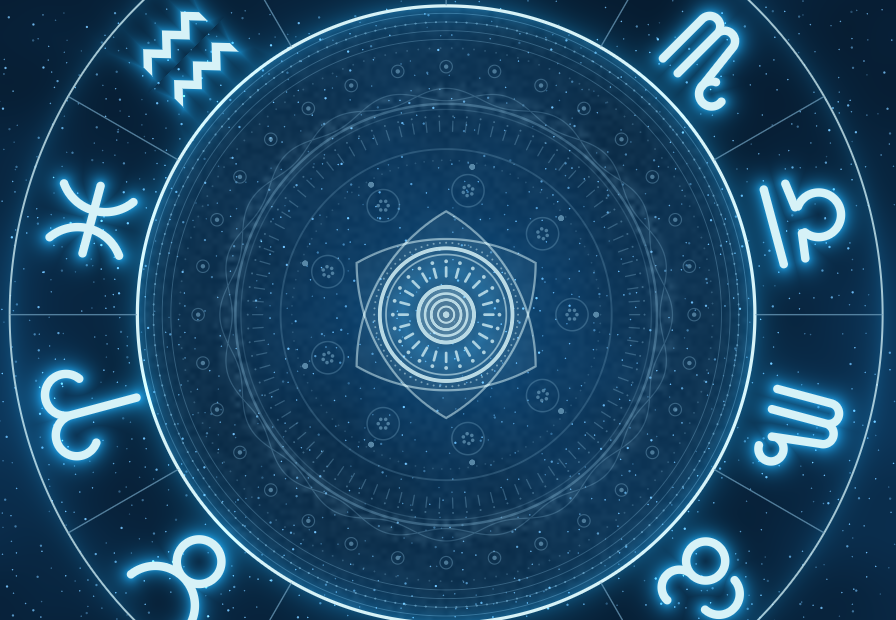
Give the GLSL for this background, as a Shadertoy shader.

```glsl
// Glowing astrological wheel: starry night, sign band and a fine mandala.
const float TAU = 6.2831853;
const vec3 ICE = vec3(0.84, 0.95, 0.97);
const vec3 MIST = vec3(0.42, 0.61, 0.73);
const vec3 CYAN = vec3(0.05, 0.31, 0.42);
const vec3 NIGHT = vec3(0.02, 0.09, 0.16);
const vec3 BLUE = vec3(0.05, 0.22, 0.37);

float hash(vec2 p) { return fract(sin(dot(p, vec2(127.1, 311.7))) * 43758.5453); }

float noise(vec2 p) {
  vec2 i = floor(p), f = fract(p);
  f = f * f * (3.0 - 2.0 * f);
  return mix(mix(hash(i), hash(i + vec2(1, 0)), f.x),
    mix(hash(i + vec2(0, 1)), hash(i + vec2(1, 1)), f.x), f.y);
}

// Coverage of a distance, and of a line with half width w
float fill(float d) { return clamp(0.5 - d * iResolution.y, 0.0, 1.0); }
float line(float d, float w) { return fill(abs(d) - w); }

float segment(vec2 p, vec2 a, vec2 b) {
  b -= a;
  p -= a;
  return length(p - b * clamp(dot(p, b) / dot(b, b), 0.0, 1.0));
}

// Arc around c, centred on angle mid, reaching spread to both sides
float arc(vec2 p, vec2 c, float r, float mid, float spread) {
  vec2 dir = vec2(cos(mid), sin(mid)), tip = vec2(sin(spread), cos(spread));
  p -= c;
  p = vec2(abs(dot(p, vec2(dir.y, -dir.x))), dot(p, dir));
  return tip.y * p.x > tip.x * p.y ? length(p - tip * r) : abs(length(p) - r);
}

float circle(vec2 p, vec2 c, float r) { return abs(length(p - c) - r); }

// Fold the plane into n equal sectors around the +x axis
vec2 sector(vec2 p, float n) {
  float s = TAU / n, a = atan(p.y, p.x);
  a -= s * floor(a / s + 0.5);
  return length(p) * vec2(cos(a), sin(a));
}

float dots(vec2 p, float n, float r, float size) {
  return fill(length(sector(p, n) - vec2(r, 0)) - size);
}

float ticks(vec2 p, float n, float r0, float r1, float w) {
  return fill(segment(sector(p, n), vec2(r0, 0), vec2(r1, 0)) - w);
}

float stars(vec2 p, float scale, float density, float size) {
  vec2 cell = floor(p * scale);
  vec2 spot = 0.2 + 0.6 * vec2(hash(cell + 7.3), hash(cell + 19.1));
  float d = length(fract(p * scale) - spot) / scale - size;
  return step(hash(cell), density) * fill(d) * (0.3 + 0.7 * hash(cell + 3.7));
}

// Three arched strokes with a hooked tail
float arches(vec2 p, float hook) {
  float d = segment(p, vec2(0.3, 0.5), vec2(0.42, -0.55));
  for (float x = -0.6; x < 0.2; x += 0.45) {
    d = min(d, segment(p, vec2(x, -0.7), vec2(x, 0.5)));
    d = min(d, arc(p, vec2(x + 0.225, 0.5), 0.225, 1.57, 1.57));
  }
  return min(d, arc(p, vec2(0.68, -0.5), 0.27, hook, 2.2));
}

// Sign strokes by place k on the wheel; y points outward
float signStroke(vec2 p, float k) {
  vec2 m = vec2(abs(p.x), p.y);
  if (k == 0.0) return min(segment(m, vec2(0, -0.6), vec2(0.83, -0.6)),
    min(arc(p, vec2(0, 0.4), 0.48, 1.57, 2.5), segment(m, vec2(0.29, -0.05), vec2(0.83, -0.12))));
  if (k == 1.0) return arches(p, 4.2);
  if (k == 4.0) {
    float wave = 0.6 * abs(fract(p.x / 0.57) - 0.5) - 0.15;
    return max(0.69 * abs(p.y - 0.47 * sign(p.y) - wave), m.x - 0.75);
  }
  if (k == 5.0) return min(arc(m, vec2(1.15, 0), 0.95, 3.14, 0.95), segment(m, vec2(0), vec2(0.75, 0)));
  if (k == 6.0) return min(segment(p, vec2(0, -1), vec2(0, 0.45)), arc(m, vec2(0.45), 0.45, 1.1, 2.05));
  if (k == 7.0) return min(circle(p, vec2(0, -0.38), 0.48), arc(p, vec2(0, 0.95), 0.85, -1.57, 1.45));
  if (k == 10.0) return min(circle(p, vec2(-0.2), 0.42),
    min(arc(p, vec2(0.1, 0.5), 0.45, 1.57, 1.5), arc(p, vec2(0.6, -0.2), 0.38, -1.57, 1.6)));
  return k == 11.0 ? arches(p - vec2(0.3, 0.1), 0.6) : 10.0;
}

// Outer mandala: fine rings, beads, ticks and scalloped bands
float mandala(vec2 p, float r, float a) {
  float m = 0.5 * line(mod(r - 0.437, 0.014) - 0.007, 0.0007) * step(abs(r - 0.464), 0.028);
  m += 0.7 * dots(p, 180.0, 0.472, 0.0016) + 0.4 * dots(p, 150.0, 0.43, 0.0014);
  float bead = length(sector(p, 32.0) - vec2(0.4, 0));
  m += 0.55 * line(bead - 0.01, 0.0009) + 0.8 * fill(bead - 0.0035);
  m += 0.4 * line(abs(r - 0.355) - abs(0.01 * cos(12.0 * a)), 0.001);
  m += 0.5 * line(r - 0.34, 0.002) + 0.3 * line(r - 0.331, 0.001);
  m += 0.5 * ticks(p, 90.0, 0.296, 0.312, 0.001) + 0.6 * dots(p, 90.0, 0.32, 0.0015);
  m += 0.35 * line(r - 0.267, 0.0015) + 0.35 * dots(p, 110.0, 0.249, 0.0013);
  // Translucent veil over the ring bands
  m += 0.22 * noise(p * 110.0) * (0.5 + smoothstep(0.03, 0.01, abs(r - 0.35)));
  vec2 orb = sector(p, 9.0) - vec2(0.203, 0);
  m += 0.45 * line(length(orb) - 0.026, 0.0012) + 0.8 * dots(orb, 6.0, 0.008, 0.0028);
  return m + 1.6 * dots(p, 9.0, 0.242, 0.0045);
}

// Central medallion with two interlaced bulged triangles
float medallion(vec2 p, float r) {
  float m = 0.0;
  for (float s = -1.0; s < 2.0; s += 2.0) {
    float d = length(sector(s * p.yx, 3.0) + vec2(0.167, 0)) - 0.289;
    m += 0.6 * line(d, 0.0018) + 0.06 * fill(d);
  }
  m += line(r - 0.107, 0.003) + 0.6 * line(r - 0.097, 0.0014) + 0.5 * dots(p, 72.0, 0.116, 0.0015);
  m += 0.8 * ticks(p, 24.0, 0.062, 0.076, 0.0022) + 0.8 * dots(p, 24.0, 0.086, 0.003);
  m += line(r - 0.045, 0.003) + 0.7 * line(r - 0.034, 0.002) + line(r - 0.024, 0.002);
  return m + 0.8 * line(r - 0.013, 0.0015) + fill(r - 0.005) + 0.25 * fill(r - 0.047);
}

void mainImage(out vec4 fragColor, in vec2 fragCoord) {
  vec2 p = (fragCoord - 0.5 * iResolution.xy) / iResolution.y + vec2(0.003, 0.0075);
  float r = length(p), a = atan(p.y, p.x), inside = fill(r - 0.498);
  // Night sky with side glows, then the blue disc
  float cloud = 0.6 * noise(p * 4.0 + 9.0) + 0.4 * noise(p * 11.0);
  float side = exp(-9.0 * pow(abs(p.y + 0.1), 2.0)) * smoothstep(0.4, 0.8, abs(p.x));
  vec3 disc = mix(vec3(0.04, 0.17, 0.28), vec3(0.04, 0.25, 0.43), exp(-r * r * 14.0));
  disc *= 0.85 + 0.3 * cloud;
  vec3 col = mix(mix(NIGHT, BLUE, 0.4 * cloud + 0.6 * side), disc, inside);
  col += MIST * (stars(p, 22.0, 0.5, 0.0018) + stars(p + 3.0, 48.0, 0.4, 0.0011));
  col = mix(col, MIST, min(inside * mandala(p, r, a), 1.0) * 0.8);
  col += CYAN * 0.4 * exp(-abs(r - 0.07) * 26.0);
  col = mix(col, ICE, min(medallion(p, r), 1.0) * 0.85);
  // Sign band: two rings and twelve spokes
  col += CYAN * (0.6 * exp(-abs(r - 0.498) * 45.0) + 0.3 * exp(-abs(r - 0.704) * 50.0));
  col = mix(col, ICE, max(line(r - 0.498, 0.0026), 0.75 * line(r - 0.704, 0.0016)));
  col = mix(col, MIST, 0.75 * ticks(p, 12.0, 0.5, 0.703, 0.0011));
  // Glowing signs
  float k = floor(a * 12.0 / TAU), mid = (k + 0.5) * TAU / 12.0;
  vec2 axis = vec2(cos(mid), sin(mid));
  vec2 local = vec2(dot(p, vec2(axis.y, -axis.x)), dot(p, axis) - 0.592) / 0.075;
  float d = signStroke(local, mod(k, 12.0)) * 0.075 - 0.0068;
  col += CYAN * 1.2 * exp(-max(d, 0.0) * 75.0);
  fragColor = vec4(min(mix(col, ICE, fill(d)), 1.0), 1.0);
}
```
